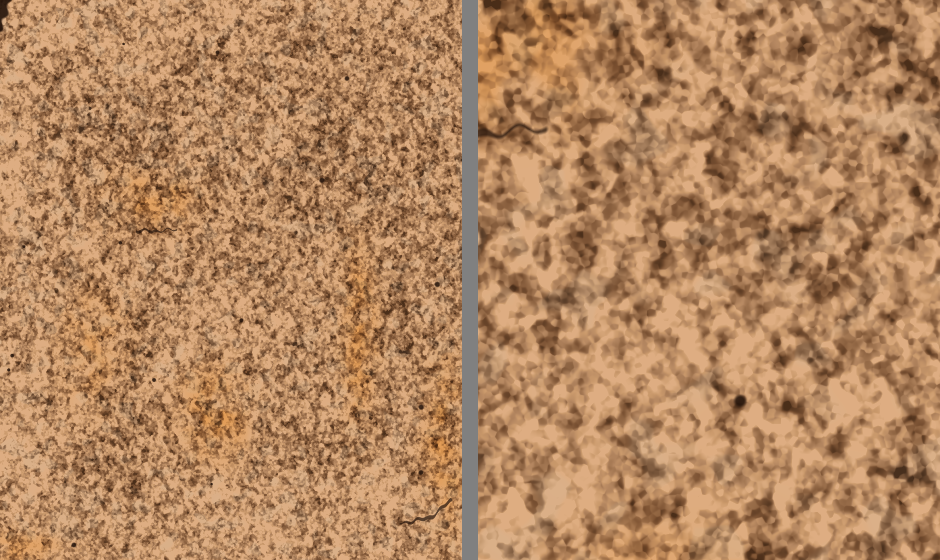
Left: the whole. Right: its middle third, enlarged.
Give the GLSL for this texture, as a WebGL 1 fragment shader.

```glsl
precision highp float;
// Weathered tan granite: mottled grains, ochre stains, small pits and cracks.
uniform vec2 u_resolution;

vec2 hash2(vec2 p) {
  vec3 q = fract(vec3(p.xyx) * vec3(0.1031, 0.1030, 0.0973));
  q += dot(q, q.yzx + 33.33);
  return fract((q.xx + q.yz) * q.zy);
}

// Softly blended cellular noise; a higher focus gives harder grain edges.
float grains(vec2 p, float focus) {
  vec2 cell = floor(p), f = fract(p);
  float sum = 0.0, total = 0.0;
  for (int y = -1; y <= 1; y++) {
    for (int x = -1; x <= 1; x++) {
      vec2 o = vec2(float(x), float(y));
      vec2 d = o + hash2(cell + o) - f;
      float w = exp(-focus * dot(d, d));
      sum += w * hash2(cell + o + 71.0).x;
      total += w;
    }
  }
  return sum / total - 0.5;
}

float patchAt(vec2 p, vec2 center, vec2 size) {
  vec2 d = (p - center) / size;
  return exp(-dot(d, d));
}

float segment(vec2 p, vec2 a, vec2 b) {
  vec2 d = b - a;
  return length(p - a - d * clamp(dot(p - a, d) / dot(d, d), 0.0, 1.0));
}

// Sparse round holes, one candidate per cell.
float pits(vec2 p) {
  vec2 cell = floor(p), r = hash2(cell + 19.0);
  float d = length(fract(p) - 0.2 - 0.6 * hash2(cell));
  float radius = 0.03 + 0.05 * r.y;
  return step(0.91, r.x) * (1.0 - smoothstep(radius * 0.6, radius * 1.4, d));
}

// Colour ramp from dark mineral to pale feldspar.
vec3 stone(float z) {
  vec3 c = vec3(0.29, 0.18, 0.10);
  c = mix(c, vec3(0.48, 0.32, 0.20), clamp((z + 2.6) / 1.05, 0.0, 1.0));
  c = mix(c, vec3(0.60, 0.43, 0.29), clamp((z + 1.55) / 0.81, 0.0, 1.0));
  c = mix(c, vec3(0.71, 0.53, 0.38), clamp((z + 0.74) / 0.66, 0.0, 1.0));
  c = mix(c, vec3(0.79, 0.60, 0.42), clamp((z + 0.08) / 0.56, 0.0, 1.0));
  return mix(c, vec3(0.87, 0.68, 0.51), clamp((z - 0.48) / 0.72, 0.0, 1.0));
}

void main() {
  vec2 p = gl_FragCoord.xy / u_resolution.y;
  vec2 wobble = vec2(sin(p.y * 190.0 + 2.0 * sin(p.x * 83.0)),
                     sin(p.x * 170.0 + 2.0 * sin(p.y * 97.0)));
  vec2 q = p + 0.0015 * wobble;

  // Broad weathering: dark areas and ochre stains.
  float broad = grains(p * 6.0 + 3.0, 3.0) + 0.7 * grains(p * 17.0, 4.0);
  float dark = 0.7 * patchAt(p, vec2(0.12, 0.79), vec2(0.13, 0.10))
             + 0.6 * patchAt(p, vec2(0.53, 0.70), vec2(0.14, 0.22))
             + 0.4 * patchAt(p, vec2(0.22, 0.30), vec2(0.09, 0.14));
  float ochre = patchAt(p, vec2(0.38, 0.26), vec2(0.06, 0.07))
              + patchAt(p, vec2(0.64, 0.40), vec2(0.03, 0.14))
              + patchAt(p, vec2(0.80, 0.20), vec2(0.04, 0.13))
              + 0.8 * patchAt(p, vec2(0.27, 0.64), vec2(0.08, 0.05))
              + 0.7 * patchAt(p, vec2(0.04, 0.02), vec2(0.08, 0.03))
              + 0.6 * patchAt(p, vec2(0.17, 0.38), vec2(0.06, 0.10));
  ochre *= 0.75 + 1.2 * grains(q * 45.0 + 8.0, 5.0);

  // Grains at three sizes, slightly drawn out along the vertical.
  float z = 2.5 * grains(q * vec2(95.0, 76.0), 6.0)
          + 2.6 * grains(q * vec2(185.0, 155.0) + 37.0, 6.0)
          + 1.9 * grains(p * 290.0 + 11.0, 7.0)
          + 0.9 * broad - dark + 0.2;
  vec3 color = stone(z);

  // Mineral tint: warm ochre against greyer grains.
  float grey = smoothstep(0.1, 0.4, grains(q * 60.0 + 90.0, 6.0));
  color = mix(color, vec3(dot(color, vec3(0.4, 0.4, 0.2))) * vec3(1.12, 1.0, 0.86),
              0.22 * grey);
  color *= mix(vec3(1.0), vec3(1.02, 0.90, 0.66), clamp(ochre, 0.0, 1.0));

  // Pits, short cracks and the shadowed corner.
  vec2 c = p + 0.002 * vec2(0.0, sin(p.x * 140.0) + sin(p.x * 310.0));
  float crack = segment(c, vec2(0.245, 0.587), vec2(0.315, 0.589));
  crack = min(crack, segment(c, vec2(0.715, 0.066), vec2(0.765, 0.074)));
  crack = min(crack, segment(c, vec2(0.765, 0.074), vec2(0.805, 0.105)));
  float width = 0.0016 + 0.003 * grains(p * 60.0, 4.0);
  float shade = 0.7 * (1.0 - smoothstep(width - 0.001, width + 0.0015, crack));
  shade = max(shade, 0.85 * pits(p * 17.0));
  float corner = p.x - 0.35 * (p.y - 0.94) + 0.004 * wobble.x;
  shade = max(shade, 0.9 * (1.0 - smoothstep(-0.004, 0.002, corner)) * step(0.94, p.y));
  color = mix(color, vec3(0.13, 0.07, 0.04), shade);

  gl_FragColor = vec4(color, 1.0);
}
```
